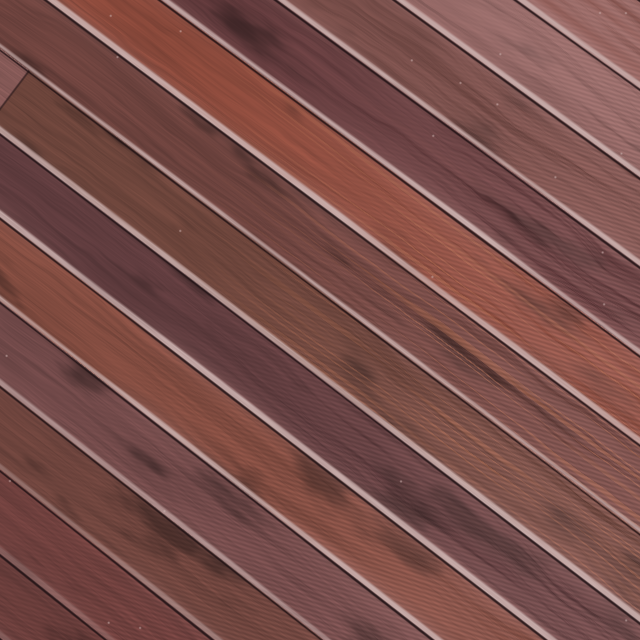
Reproduce this texture procedurally as a Shadertoy shader.

```glsl
const float TAU = 6.28318;
const float SEAM_START = 0.0755;      // height of seam zero at the left edge, from the top
const float SEAM_SLOPE = 0.757;
const float PITCH = 0.1315;           // vertical board spacing
const float FAN = 0.0075;             // spacing growth towards the right
const float ACROSS = 0.797;           // vertical to perpendicular distance
const vec2 BOARD_DIR = vec2(0.797, 0.604);
const float PALE_WIDTH = 0.0042;
const float DARK_WIDTH = 0.0014;
const float RIB_PERIOD = 0.0066;
const float RIB_DEPTH = 0.075;
const float JOINT_AT = 0.103;         // end joint along board zero
const int FIRST_BOARD = -7;
const int BOARD_COUNT = 14;

const vec3 PALE = vec3(0.80, 0.70, 0.69);
const vec3 SHEEN = vec3(0.66, 0.48, 0.47);
const vec3 GAP = vec3(0.11, 0.06, 0.07);
const vec3 GOLD = vec3(0.72, 0.43, 0.29);
const vec3 END_BOARD = vec3(0.50, 0.33, 0.32);
const vec3 STAIN[BOARD_COUNT] = vec3[BOARD_COUNT](
    vec3(0.50, 0.36, 0.36), vec3(0.45, 0.25, 0.22), vec3(0.50, 0.34, 0.33),
    vec3(0.42, 0.26, 0.24), vec3(0.34, 0.19, 0.20), vec3(0.52, 0.26, 0.20),
    vec3(0.39, 0.23, 0.21), vec3(0.39, 0.24, 0.20), vec3(0.33, 0.20, 0.21),
    vec3(0.48, 0.27, 0.22), vec3(0.41, 0.26, 0.26), vec3(0.40, 0.24, 0.21),
    vec3(0.40, 0.22, 0.21), vec3(0.38, 0.21, 0.20));

float hash(vec2 p) {
    return fract(sin(dot(p, vec2(127.1, 311.7))) * 43758.5453);
}

float noise(vec2 p) {
    vec2 i = floor(p), f = fract(p);
    f = f * f * (3.0 - 2.0 * f);
    return mix(mix(hash(i), hash(i + vec2(1, 0)), f.x),
               mix(hash(i + vec2(0, 1)), hash(i + vec2(1, 1)), f.x), f.y);
}

float fbm(vec2 p) {
    float sum = 0.0, amp = 0.5;
    for (int i = 0; i < 4; i++) {
        sum += amp * noise(p);
        p = p * 2.03 + 17.3;
        amp *= 0.5;
    }
    return sum;
}

// Soft-edged line of the given half width
float line(float d, float halfWidth, float soft) {
    return 1.0 - smoothstep(halfWidth - soft, halfWidth + soft, abs(d));
}

vec3 wood(vec2 p, float along, float k, float board) {
    int index = clamp(int(board) - FIRST_BOARD, 0, BOARD_COUNT - 1);
    vec3 col = STAIN[index];
    float seed = board * 13.7;
    float right = smoothstep(0.25, 1.0, p.x);
    if (board == 0.0) col = mix(END_BOARD, col, smoothstep(JOINT_AT - 0.002, JOINT_AT + 0.002, along));

    // Wavy figure, dark patches and fine grain
    float bend = fbm(vec2(along * 5.0 + seed, k * 1.5));
    float grain = fbm(vec2(along * 5.0 + seed, k * 16.0 + bend * 6.0));
    float fine = noise(vec2(along * 14.0 + seed, k * 55.0 + bend * 5.0));
    float patches = smoothstep(0.52, 0.78, fbm(vec2(along * 6.5 + seed, k * 2.2 + 4.0)));
    col *= 0.80 + 0.34 * grain + 0.12 * fine;
    col *= 1.0 - 0.40 * patches;

    // Golden streaks on the middle boards
    float middle = 1.0 - smoothstep(0.8, 2.2, abs(board + 1.0));
    float streak = smoothstep(0.60, 0.90, noise(vec2(along * 3.0 + seed, k * 34.0 + bend * 4.0)));
    col = mix(col, GOLD, 0.48 * streak * middle * smoothstep(0.2, 0.75, p.x));

    // Daylight sheen, strongest at the upper right
    float haze = 0.30 * right * smoothstep(0.2, 0.7, grain + 0.15);
    float corner = smoothstep(-3.6, -5.0, k) * fbm(vec2(along * 4.0, k * 9.0));
    return mix(col, SHEEN, clamp(haze + 0.10 + 0.65 * corner, 0.0, 0.8));
}

void mainImage(out vec4 fragColor, in vec2 fragCoord) {
    vec2 p = vec2(fragCoord.x, iResolution.y - fragCoord.y) / iResolution.y;
    float pixel = 1.0 / iResolution.y;
    float along = dot(p, BOARD_DIR);

    // Board coordinate: seams lie on whole numbers
    float pitch = PITCH + FAN * p.x;
    float k = (p.y - SEAM_START - SEAM_SLOPE * p.x) / pitch;
    float seam = floor(k + 0.5);
    float d = (k - seam) * pitch * ACROSS;
    vec3 col = wood(p, along, k, floor(k));

    // Fine ribs, deeper towards the lower right
    float ribs = sin(TAU * dot(p, vec2(-0.30, 0.954)) / RIB_PERIOD);
    float ribFade = smoothstep(0.55, 1.4, p.x + p.y) * smoothstep(0.5, 0.25, pixel / RIB_PERIOD);
    col *= 1.0 + RIB_DEPTH * ribs * ribFade;

    // Worn light beside each seam
    float wear = noise(vec2(along * 5.0, seam * 7.3));
    float fineWear = noise(vec2(along * 38.0, seam * 5.1 + d * 500.0));
    float strength = smoothstep(6.5, 2.5, seam) * 0.75 + 0.25;
    float glow = exp(-abs(d + 0.004) / 0.010) * smoothstep(0.2, 0.9, wear);
    col = mix(col, SHEEN, 0.55 * glow * strength);
    float width = PALE_WIDTH * (0.55 + 0.45 * hash(vec2(seam, 3.0)) + 0.5 * wear);
    float pale = line(d + 0.0035, width, pixel + 0.001);
    col = mix(col, PALE, pale * strength * (0.60 + 0.25 * wear + 0.15 * fineWear));

    // Dark gap under the light edge, and the end joint
    float gap = line(d - 0.0025, DARK_WIDTH * (0.7 + 0.8 * wear), pixel);
    col = mix(col, GAP, 0.85 * gap);
    float joint = line(along - JOINT_AT, DARK_WIDTH, pixel) * step(0.0, k) * step(k, 1.0);
    col = mix(col, GAP, 0.6 * joint);

    // Sparse pale specks
    vec2 cell = floor(p * 26.0);
    vec2 spot = 0.2 + 0.6 * vec2(hash(cell), hash(cell + 41.0));
    float speck = line(length(fract(p * 26.0) - spot) / 26.0, 0.0015, pixel);
    col = mix(col, PALE, 0.6 * speck * step(0.97, hash(cell + 9.0)));

    fragColor = vec4(clamp(col, 0.0, 1.0), 1.0);
}
```
